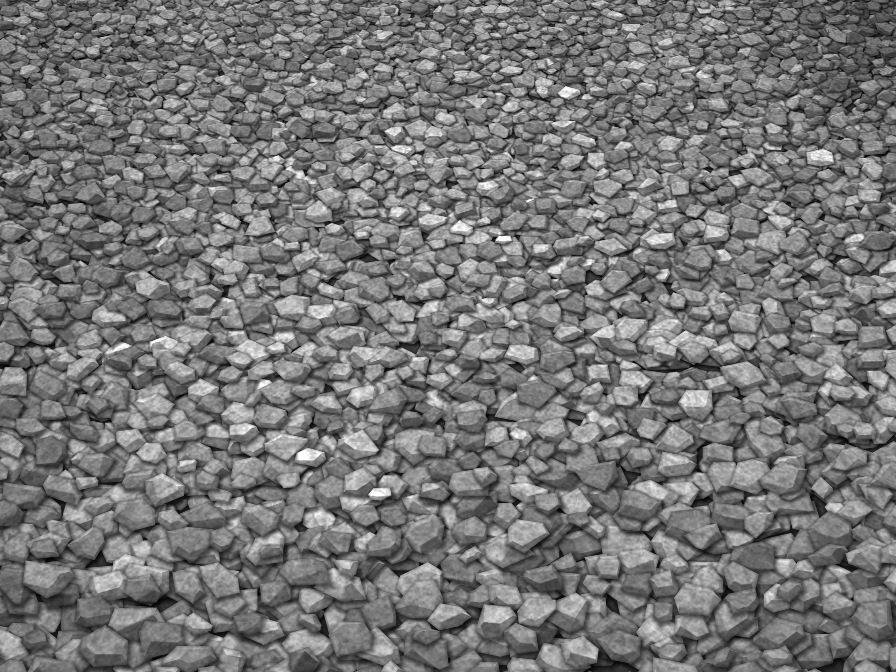
Reproduce this texture procedurally as a WebGL 2 fragment shader.

```glsl
#version 300 es
precision highp float;
// A bed of crushed grey stone seen at a slant, smaller towards the top.
// Faceted convex stones are scattered on four jittered grids and painted
// from far to near, each casting a soft contact shadow on those below it.

#define CELL 0.066        // grid cell at the lower border, in canvas heights
#define HORIZON 1.556     // height at which stones would shrink to nothing
#define FLATTEN 0.85      // vertical squash of the cells at the lower border
#define SQUASH_POWER 0.3  // extra squash with distance
#define STONE_DARK 0.43
#define STONE_LIGHT 0.67
#define GAP_TONE 0.2
#define SHADOW_DEPTH 0.56
#define GRAIN 0.24
#define SIDES 6
#define LAYERS 4

uniform vec2 u_resolution;
out vec4 fragColor;

const float TAU = 6.2831853;
const vec2 SHADOW_OFFSET = vec2(0.03, -0.06);

float hash(vec2 p) {
    return fract(sin(dot(p, vec2(127.1, 311.7))) * 43758.5453);
}

float noise(vec2 p) {
    vec2 i = floor(p), f = fract(p);
    f = f * f * (3.0 - 2.0 * f);
    return mix(mix(hash(i), hash(i + vec2(1, 0)), f.x),
               mix(hash(i + vec2(0, 1)), hash(i + vec2(1, 1)), f.x), f.y);
}

// One stone: a tilted top face cut by sloping sides; p is relative to its centre.
void paintStone(inout float tone, vec2 p, vec2 id, vec2 sizeRange, float pixel) {
    if (dot(p, p) > 1.5) return;
    float size = mix(sizeRange.x, sizeRange.y, hash(id + 3.1));
    float turn = TAU * hash(id + 5.7);
    float lean = 2.2 * (hash(id + 7.2) - 0.5);
    float stretch = mix(0.55, 0.95, hash(id + 8.3));
    float albedo = mix(STONE_DARK, STONE_LIGHT, hash(id + 11.9));
    albedo += 0.17 * step(0.97, hash(id + 14.2));

    vec2 tilt = 0.8 * (vec2(hash(id + 17.3), hash(id + 19.6)) - 0.5);
    float height = size * mix(0.2, 0.5, hash(id + 23.4)) + dot(p, tilt);
    float light = 1.05 + dot(tilt, vec2(0.12, -0.35));
    float edge = 1e3, shadowEdge = 1e3;

    for (int k = 0; k < SIDES; k++) {
        vec2 seed = id + vec2(31.7, 13.3) * float(k + 1);
        float angle = (float(k) + 0.75 * hash(seed)) * TAU / float(SIDES) + turn;
        vec2 dir = vec2(cos(angle), sin(angle));
        vec2 axis = vec2(cos(angle - lean), sin(angle - lean) * stretch);
        float reach = size * length(axis) * mix(0.82, 1.1, hash(seed + 2.3));
        float inside = reach - dot(p, dir);
        edge = min(edge, inside);
        shadowEdge = min(shadowEdge, inside + dot(SHADOW_OFFSET, dir));

        // Sides facing the viewer slope gently and lie in shade.
        float slope = mix(0.8, 2.2, 0.5 + 0.5 * dir.y) * mix(0.6, 1.6, hash(seed + 4.9));
        float facet = inside * slope;
        float shade = 0.91 + dot(dir, vec2(-0.06, 0.23)) + 0.24 * (hash(seed + 6.1) - 0.5);
        light = mix(light, shade, smoothstep(-pixel, pixel, height - facet));
        height = min(height, facet);
    }

    tone *= 1.0 - SHADOW_DEPTH * smoothstep(-0.14, 0.05, shadowEdge);
    light *= mix(0.8, 1.0, smoothstep(0.0, 0.08, edge));
    tone = mix(tone, albedo * light, smoothstep(-0.6 * pixel, 0.6 * pixel, edge));
}

void main() {
    vec2 pos = gl_FragCoord.xy / u_resolution.y;
    float aspect = u_resolution.x / u_resolution.y;
    float x = pos.x - 0.5 * aspect;

    // Slanted ground: cells shrink and flatten with distance.
    float nearness = (HORIZON - pos.y) / HORIZON;
    float cellWidth = CELL * nearness;
    float squash = FLATTEN * pow(nearness, SQUASH_POWER);
    float row = HORIZON / (SQUASH_POWER * CELL * FLATTEN)
              * (pow(nearness, -SQUASH_POWER) - 1.0);
    vec2 ground = vec2(x / cellWidth, row);
    float shear = x / (HORIZON - pos.y) * squash;
    float pixel = 1.0 / (u_resolution.y * cellWidth);

    // Stones, layer by layer and far row to near row; the lowest layer is
    // large and even so that it closes the ground.
    float tone = GAP_TONE;
    for (int layer = 0; layer < LAYERS; layer++) {
        float level = float(layer);
        float spread = layer == 0 ? 0.4 : 0.8;
        vec2 sizeRange = layer == 0 ? vec2(0.62, 0.76) : vec2(0.46 - 0.06 * level, 0.64);
        vec2 q = ground + level * vec2(7.37, 3.61);
        for (int j = 1; j >= -1; j--) {
            for (int i = -2; i <= 2; i++) {
                vec2 cell = floor(q) + vec2(i, j);
                vec2 id = cell + level * vec2(57.0, 83.0);
                if (hash(id + 41.3) > 1.0 - 0.13 * level) continue;
                vec2 jitter = vec2(hash(id + 0.7), hash(id + 1.9)) - 0.5;
                vec2 p = q - cell - 0.5 - spread * jitter;
                p.x -= shear * p.y;
                paintStone(tone, p, id, sizeRange, pixel);
            }
        }
    }

    // Mineral mottling, pale veins and fine grit.
    float mottle = 0.5 * noise(ground * 5.0) + 0.5 * noise(ground * 12.0 + 9.0);
    float vein = 1.0 - smoothstep(0.0, 0.06, abs(noise(ground * 3.3 + 31.0) - 0.5));
    float grit = noise(pos * 330.0) - 0.5;
    tone *= 1.0 + GRAIN * (2.0 * mottle - 1.0) + 0.07 * vein + 0.16 * grit;

    // Broad light and darker corners.
    vec2 fromCentre = vec2(x / aspect, pos.y - 0.48);
    tone *= 1.09 - 0.42 * dot(fromCentre, fromCentre);
    tone *= 0.95 + 0.1 * noise(pos * 3.0 + 4.0);
    tone *= 1.0 - 0.3 * smoothstep(0.28, 0.0, length(pos - vec2(aspect, 1.0)));
    fragColor = vec4(vec3(clamp(tone, 0.0, 1.0)), 1.0);
}
```
